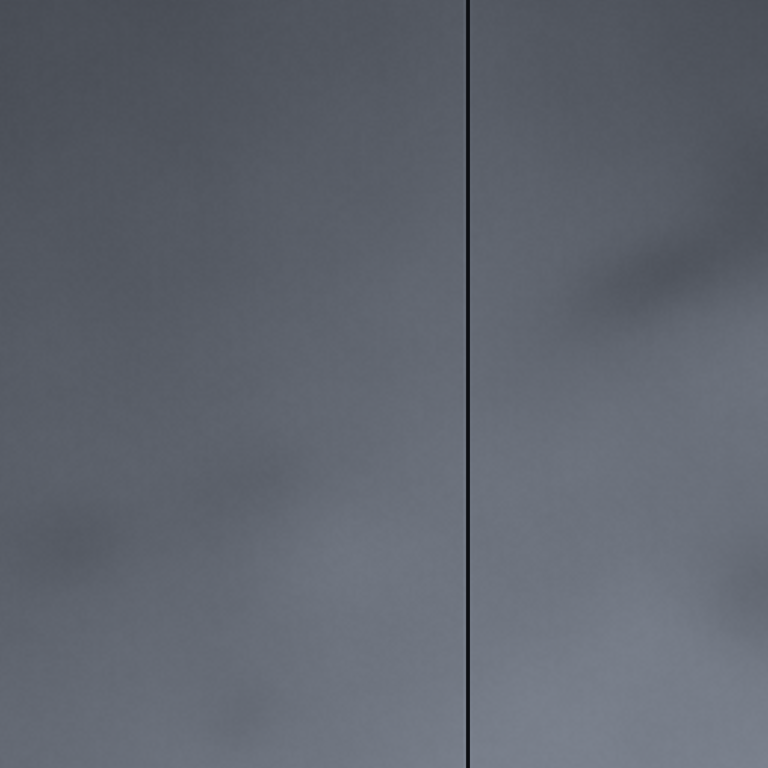
This texture is drawn by a WebGL 1 fragment shader. Its source:

```glsl
precision highp float;
// A blue-grey slab with cloudy stains, split by one dark vertical groove.
// Broad gradients set the light, soft ellipses and layered value noise
// add the stains, and fine grain gives the surface its tooth.

uniform vec2 u_resolution;

const float SEAM_X = 0.6094;
const float SEAM_HALF_WIDTH = 0.0024;

float hash(vec2 p) {
  return fract(sin(dot(p, vec2(127.1, 311.7))) * 43758.545);
}

float valueNoise(vec2 p) {
  vec2 cell = floor(p);
  vec2 f = fract(p);
  f = f * f * (3.0 - 2.0 * f);
  float low = mix(hash(cell), hash(cell + vec2(1.0, 0.0)), f.x);
  float high = mix(hash(cell + vec2(0.0, 1.0)), hash(cell + 1.0), f.x);
  return mix(low, high, f.y);
}

// Layered noise, centred on zero
float cloud(vec2 p) {
  float sum = 0.0;
  float amplitude = 0.5;
  for (int i = 0; i < 5; i++) {
    sum += amplitude * (valueNoise(p) - 0.5);
    p = mat2(1.6, 1.2, -1.2, 1.6) * p + 7.3;
    amplitude *= 0.5;
  }
  return sum;
}

// Soft tilted ellipse, one at its centre
float stain(vec2 p, vec2 centre, vec2 radius, float angle) {
  vec2 d = p - centre;
  float c = cos(angle);
  float s = sin(angle);
  d = vec2(c * d.x + s * d.y, c * d.y - s * d.x) / radius;
  return exp(-dot(d, d));
}

// Broad light, brighter toward the lower right
float slabLight(vec2 p) {
  float leftEdge = mix(0.395, 0.285, p.y);
  float seamEdge = mix(0.467, 0.325, p.y);
  float rightEdge = mix(0.475, 0.285, p.y);
  float left = mix(leftEdge, seamEdge, clamp(p.x / SEAM_X, 0.0, 1.0));
  float across = clamp((p.x - SEAM_X) / (1.0 - SEAM_X), 0.0, 1.0);
  return mix(left, rightEdge, across);
}

float stains(vec2 p) {
  float v = 0.0;
  // Dark patches
  v -= 0.052 * stain(p, vec2(0.86, 0.635), vec2(0.13, 0.055), 0.45);
  v -= 0.030 * stain(p, vec2(0.98, 0.76), vec2(0.09, 0.10), 0.6);
  v -= 0.045 * stain(p, vec2(1.00, 0.23), vec2(0.08, 0.07), 0.4);
  v -= 0.028 * stain(p, vec2(0.10, 0.30), vec2(0.10, 0.06), 0.3);
  v -= 0.022 * stain(p, vec2(0.35, 0.39), vec2(0.12, 0.06), 0.5);
  v -= 0.020 * stain(p, vec2(0.31, 0.07), vec2(0.06, 0.04), 0.8);
  // Pale patches
  v += 0.040 * stain(p, vec2(0.98, 0.53), vec2(0.14, 0.12), 0.7);
  v += 0.025 * stain(p, vec2(0.83, 0.15), vec2(0.16, 0.08), 0.3);
  v += 0.022 * stain(p, vec2(0.48, 0.26), vec2(0.12, 0.10), 0.4);
  v += 0.018 * stain(p, vec2(0.75, 0.40), vec2(0.15, 0.10), 0.3);
  return v;
}

float band(float x, float centre, float halfWidth, float blur) {
  return 1.0 - smoothstep(halfWidth - blur, halfWidth + blur, abs(x - centre));
}

vec3 slateTint(float level) {
  return vec3(level, level * 1.045 + 0.004, level * 1.12 + 0.015);
}

void main() {
  vec2 p = gl_FragCoord.xy / u_resolution;
  float pixel = 1.0 / u_resolution.x;

  // Slab: light, stains and clouds
  vec2 warp = 0.05 * vec2(cloud(p * 5.0), cloud(p * 5.0 + 31.0));
  float level = slabLight(p) + stains(p + warp);
  level += 0.038 * cloud(p * 4.5 + 3.0);

  // Fine grain
  level += 0.010 * (valueNoise(p * 260.0) - 0.5);
  level += 0.006 * (valueNoise(p * 110.0 + 19.0) - 0.5);
  vec3 colour = slateTint(level);

  // Groove with faint lit lips
  float blur = max(0.0009, 0.6 * pixel);
  float leftLip = band(p.x, SEAM_X - 0.0048, 0.0012, blur);
  float rightLip = band(p.x, SEAM_X + 0.0046, 0.0012, blur);
  colour += vec3(0.030, 0.034, 0.038) * leftLip;
  colour += vec3(0.010, 0.013, 0.016) * rightLip;
  float groove = band(p.x, SEAM_X, SEAM_HALF_WIDTH, blur);
  colour = mix(colour, vec3(0.045, 0.052, 0.068), groove);

  gl_FragColor = vec4(colour, 1.0);
}
```
